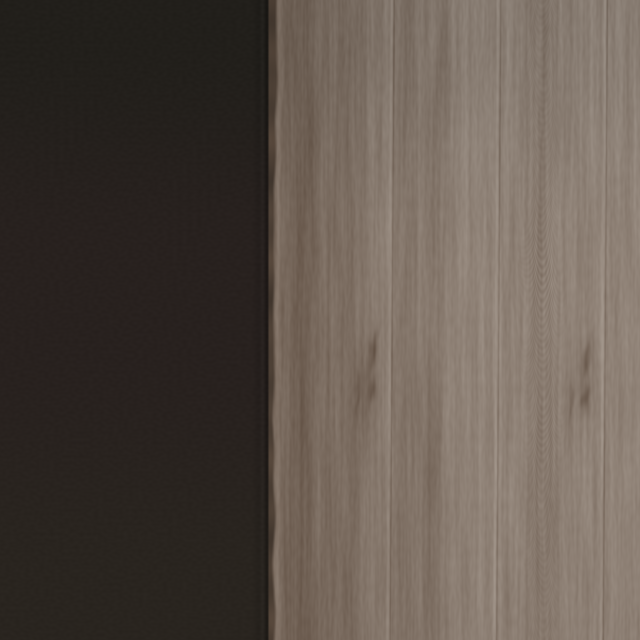
Reproduce this texture procedurally as a three.js fragment shader.

```glsl
varying vec2 vUv;

vec2 gradientAt(vec2 cell) {
  float h = fract(sin(dot(cell, vec2(127.1, 311.7))) * 43758.5);
  return vec2(cos(h * 6.2832), sin(h * 6.2832));
}

float gradientNoise(vec2 p) {
  vec2 i = floor(p);
  vec2 f = fract(p);
  vec2 u = f * f * f * (f * (f * 6.0 - 15.0) + 10.0);
  vec2 e = vec2(1.0, 0.0);
  float low = mix(dot(gradientAt(i), f), dot(gradientAt(i + e.xy), f - e.xy), u.x);
  float high = mix(dot(gradientAt(i + e.yx), f - e.yx), dot(gradientAt(i + e.xx), f - e.xx), u.x);
  return mix(low, high, u.y);
}

float bell(float d, float width) {
  float q = d / width;
  return exp(-q * q);
}

// Soft ellipse leaning along the grain
float knot(vec2 p, vec2 centre, vec2 size, float lean) {
  vec2 d = p - centre;
  d.x -= d.y * lean;
  d /= size;
  return exp(-dot(d, d));
}

// Broad lengthwise light and dark bands
float boardTone(vec2 p) {
  float x = p.x + 0.007 * gradientNoise(vec2(p.x * 9.0, p.y * 4.0));
  float tone = mix(0.38, 0.82, smoothstep(0.43, 0.76, x));
  tone -= 0.20 * bell(x - 0.472, 0.022);
  tone -= 0.08 * bell(x - 0.545, 0.015);
  tone += 0.10 * bell(x - 0.595, 0.020);
  float wander = 0.675 + 0.017 * smoothstep(0.65, 1.0, p.y);
  tone -= 0.27 * bell(x - wander, 0.017) * (0.8 + 0.7 * gradientNoise(vec2(3.0, p.y * 5.0)));
  tone -= 0.12 * bell(x - 0.635, 0.020);
  tone -= 0.15 * bell(x - 0.845, 0.026);
  tone -= 0.10 * smoothstep(0.65, 1.0, p.y);
  return tone - 0.06 * smoothstep(0.25, 0.0, p.y);
}

float fibres(vec2 p) {
  float broad = gradientNoise(vec2(p.x * 75.0, p.y * 2.5));
  float fine = gradientNoise(vec2(p.x * 190.0, p.y * 7.0 + 9.0));
  float dashes = gradientNoise(vec2(p.x * 250.0, p.y * 55.0));
  return 0.19 * broad + 0.20 * fine + 0.12 * dashes;
}

// Nested arches around a board's heart
float archGrain(vec2 p, float centre, float reach) {
  float dx = p.x - centre - 0.008 * gradientNoise(vec2(2.0, p.y * 7.0));
  float warp = 0.025 * gradientNoise(vec2(p.x * 30.0, p.y * 9.0));
  float rings = sin((p.y - dx * dx * 160.0 + warp) * 480.0);
  float strength = 0.35 + 0.65 * bell(p.y - 0.57, 0.08) + 0.35 * bell(p.y - 0.34, 0.14);
  return rings * bell(dx, reach) * strength;
}

float knotCluster(vec2 p, vec2 origin) {
  vec2 q = p + 0.005 * gradientNoise(p * vec2(70.0, 35.0));
  float marks = 0.75 * knot(q, origin, vec2(0.006, 0.030), 0.16);
  marks += 0.75 * knot(q, origin - vec2(0.002, 0.060), vec2(0.006, 0.018), 0.08);
  marks += 0.45 * knot(q, origin - vec2(0.023, 0.062), vec2(0.003, 0.032), 0.05);
  return marks + 0.22 * knot(q, origin - vec2(0.010, 0.045), vec2(0.021, 0.080), 0.10);
}

vec3 woodColor(vec2 p) {
  float tone = boardTone(p) + fibres(p);
  tone += 0.10 * archGrain(p, 0.848, 0.023);
  for (int i = 0; i < 2; i++) {
    float n = float(i);
    tone -= 0.75 * knotCluster(p, vec2(0.583 + 0.334 * n, 0.450 - 0.012 * n));
  }
  // Bevelled joints between boards
  for (int i = 0; i < 3; i++) {
    float d = p.x - 0.611 - 0.1665 * float(i) - (p.y - 0.5) * 0.0065;
    tone += 0.22 * bell(d + 0.002, 0.0028);
    tone -= 0.30 * bell(d - 0.0018, 0.0015);
  }
  vec3 brown = vec3(0.395, 0.330, 0.280);
  vec3 pale = vec3(0.600, 0.550, 0.507);
  vec3 color = mix(brown, pale, clamp(tone, -0.6, 1.15));
  return color - vec3(0.012, 0.003, -0.002) * smoothstep(0.55, 1.0, p.y);
}

vec3 panelColor(vec2 p) {
  vec3 color = mix(vec3(0.162, 0.143, 0.122), vec3(0.157, 0.130, 0.120), smoothstep(0.1, 0.45, p.y));
  color = mix(color, vec3(0.132, 0.122, 0.105), smoothstep(0.6, 0.95, p.y));
  color += 0.012 * gradientNoise(p * vec2(130.0, 190.0));
  color *= 1.0 - 0.10 * smoothstep(0.392, 0.405, p.x);
  color += 0.018 * bell(p.x - 0.410, 0.003);
  return color * (1.0 - 0.22 * bell(p.x - 0.417, 0.003));
}

void main() {
  vec2 p = vUv;
  vec3 wood = woodColor(p);

  // Uneven shaded lip beside the panel
  float ragged = 0.428 + 0.005 * gradientNoise(vec2(1.0, p.y * 13.0));
  ragged += 0.004 * smoothstep(0.70, 0.80, p.y);
  float lip = 1.0 - smoothstep(ragged - 0.003, ragged + 0.003, p.x);
  vec3 shade = vec3(0.265, 0.215, 0.175) * (1.0 + 0.45 * gradientNoise(vec2(5.0, p.y * 16.0)));
  wood = mix(wood, shade, lip * 0.85);
  wood += 0.035 * bell(p.x - ragged - 0.006, 0.004);

  vec3 color = mix(panelColor(p), wood, smoothstep(0.4175, 0.4215, p.x));
  gl_FragColor = vec4(color, 1.0);
}
```
